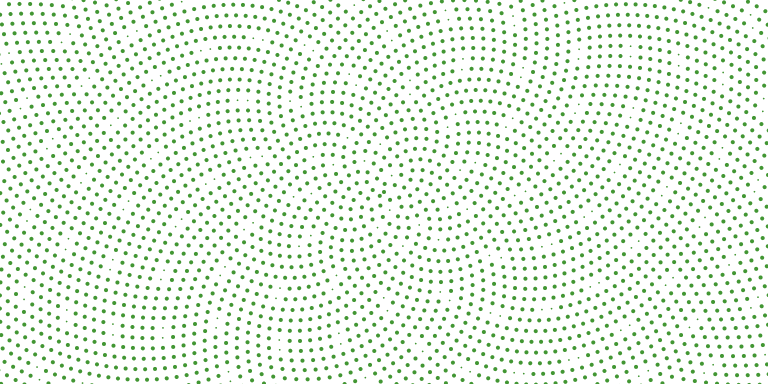
Reproduce this pattern procedurally as a WebGL 1 fragment shader.

```glsl
precision highp float;

uniform vec2 u_resolution;

const float TAU = 6.2831853;
const float SPACING = 0.01492;
const float DOT_RADIUS = 0.00523;
const float SPECK_RADIUS = 0.0021;
const vec3 PAPER = vec3(1.0);
const vec3 LEAF_GREEN = vec3(0.26, 0.59, 0.20);

// Golden angle in turns, split as 3/8 + rest to keep precision at high indices
float goldenTurn(float index) {
  return fract(fract(index * 0.375) + index * 0.006966011);
}

// Seed position on a clockwise sunflower spiral
vec2 seedPosition(float index, float spacing) {
  float angle = -TAU * goldenTurn(index);
  return spacing * sqrt(index) * vec2(cos(angle), sin(angle));
}

// Most seeds are full dots; two in every thirty shrink to specks
float seedRadius(float index, float large, float small) {
  float phase = mod(index, 30.0);
  float isSpeck = step(9.5, phase) * step(phase, 11.5);
  return mix(large, small, isSpeck);
}

float discCoverage(vec2 offset, float radius, float pixel) {
  return clamp(0.5 + (radius - length(offset)) / pixel, 0.0, 1.0);
}

// Visit only the seeds whose ring can touch this point
float spiralCoverage(vec2 p, float spacing, float pixel) {
  float reach = DOT_RADIUS + 0.5 * pixel;
  float inner = max(length(p) - reach, 0.0) / spacing;
  float outer = (length(p) + reach) / spacing;
  float first = floor(inner * inner);
  float last = ceil(outer * outer);
  float coverage = 0.0;
  for (int i = 0; i < 240; i++) {
    float index = first + float(i);
    if (index > last) break;
    float radius = seedRadius(index, DOT_RADIUS, SPECK_RADIUS);
    vec2 offset = p - seedPosition(index, spacing);
    coverage = max(coverage, discCoverage(offset, radius, pixel));
  }
  return coverage;
}

void main() {
  // Centred coordinates, one unit per canvas height
  float pixel = 1.0 / u_resolution.y;
  vec2 p = (gl_FragCoord.xy - 0.5 * u_resolution) * pixel;
  float ink = spiralCoverage(p, SPACING, pixel);
  gl_FragColor = vec4(mix(PAPER, LEAF_GREEN, ink), 1.0);
}
```
